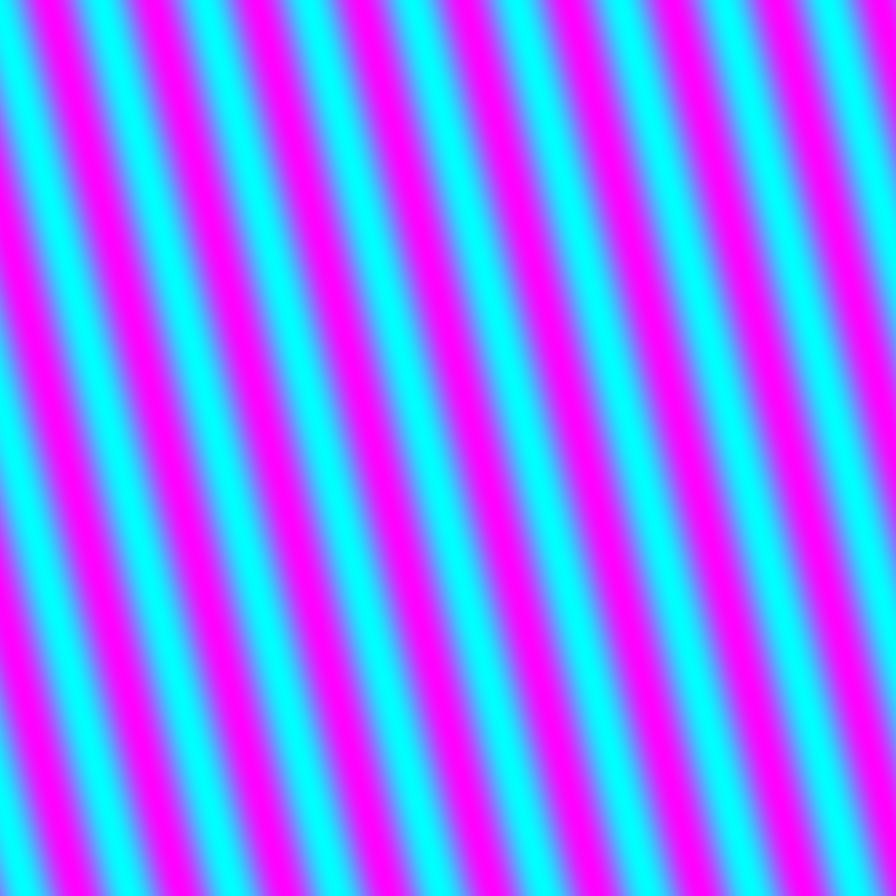
Reproduce this pattern procedurally as a WebGL 1 fragment shader.

```glsl
precision highp float;
// Soft slanted stripes that blend between cyan and magenta.
// A single plane sine wave, with its phase zero at the lower left corner,
// sets the mix of the two colours; every repeat is identical.

uniform vec2 u_resolution;

const float TAU = 6.2831853;
const vec2 STRIPE_REPEATS = vec2(8.63, 2.28); // cycles across and up the canvas
const vec3 CREST_COLOR = vec3(0.0, 1.0, 1.0);
const vec3 TROUGH_COLOR = vec3(1.0, 0.0, 1.0);

// Height of the wave, from 0 in a trough to 1 on a crest.
float stripeWave(vec2 uv) {
    return 0.5 + 0.5 * sin(TAU * dot(uv, STRIPE_REPEATS));
}

void main() {
    vec2 uv = gl_FragCoord.xy / u_resolution;
    vec3 color = mix(TROUGH_COLOR, CREST_COLOR, stripeWave(uv));
    gl_FragColor = vec4(color, 1.0);
}
```
